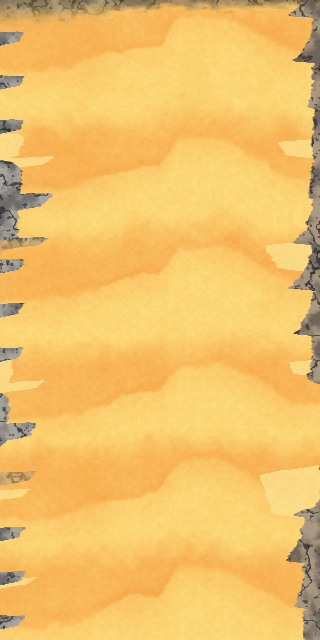
Write a WebGL 1 fragment shader that draws this background.

```glsl
precision highp float;
// Torn golden watercolour paper over cracked grey stone.
// Six repeated wash bands tint the paper; stroke profiles cut the ragged sides
// and value noise gives the grain, wavering edges and cracks.
uniform vec2 u_resolution;

const vec3 PAPER_LIGHT = vec3(0.988, 0.842, 0.465);
const vec3 PAPER_DARK  = vec3(0.970, 0.693, 0.325);
const vec3 PAPER_PALE  = vec3(0.985, 0.875, 0.550);
const vec3 STONE_LIGHT = vec3(0.66, 0.64, 0.61);
const vec3 STONE_DARK  = vec3(0.43, 0.42, 0.42);
const vec3 STONE_WARM  = vec3(1.02, 0.94, 0.84);
const vec3 CRACK       = vec3(0.16, 0.16, 0.17);
const float BAND_STEP  = 0.346;  // spacing of the wash bands
const float TOOTH_STEP = 0.142;  // spacing of the right-hand tears
const float EDGE       = 0.003;  // softness of torn edges

float hash(vec2 p) {
  return fract(sin(dot(p, vec2(127.1, 311.7))) * 43758.5453);
}

float noise(vec2 p) {
  vec2 i = floor(p), f = fract(p);
  f = f * f * (3.0 - 2.0 * f);
  return mix(mix(hash(i), hash(i + vec2(1, 0)), f.x),
             mix(hash(i + vec2(0, 1)), hash(i + vec2(1, 1)), f.x), f.y);
}

float fbm(vec2 p) {
  float sum = 0.0, amp = 0.5;
  for (int i = 0; i < 5; i++) {
    sum += amp * noise(p);
    p = p * 2.03 + 17.3;
    amp *= 0.5;
  }
  return sum;
}

// Reach of a dry brush stroke: long tip at the top, receding below.
float stroke(float y, float top, float bottom, float reach) {
  float u = (y - top) / (bottom - top);
  float inside = smoothstep(0.0, 0.22, u) * (1.0 - smoothstep(0.78, 1.0, u));
  return mix(-0.02, reach * (1.08 - 0.35 * u), inside);
}

float cover(float d) { return smoothstep(-EDGE, EDGE, d); }

// Amount of dark pigment, summed over the repeated bands.
float wash(vec2 p) {
  float total = 0.0;
  float soft = fbm(p * 7.0) - 0.48;
  float fine = fbm(p * 24.0 + 5.0) - 0.48;
  for (int i = 0; i < 6; i++) {
    float k = float(i);
    float anchor = 0.138 + BAND_STEP * k + 0.039 * sin(k * 0.6283)
                 + (k > 0.5 && k < 4.5 ? 0.0104 * (2.0 * mod(k, 2.0) - 1.0) : 0.0);
    float v = p.y - anchor + 0.055 * soft + 0.035 * fine;
    float arch = exp(-pow((p.x - 0.62) / 0.2, 2.0));
    float upper = -0.13 - 0.03 * arch;
    float lower = 0.085 * (1.0 - smoothstep(0.15, 0.48, p.x))
                - 0.085 * smoothstep(0.49, 0.57, p.x)
                + 0.12 * smoothstep(0.66, 0.94, p.x);
    float crisp = smoothstep(0.25, 0.36, p.x) * (1.0 - smoothstep(0.48, 0.56, p.x));
    float blur = mix(0.035, 0.008, crisp);
    float body = smoothstep(upper - 0.06, upper + 0.07, v);
    float fill = body * (1.0 - smoothstep(lower - blur, lower + blur, v));
    float stain = 0.32 * body * (1.0 - smoothstep(lower, lower + 0.12, v));
    float rim = 0.2 * exp(-pow((v - lower + 0.012) / 0.016, 2.0));
    total = max(total, max(0.85 * fill, stain) + rim * body);
  }
  return total + 0.55 * soft + 0.2 * fine;
}

// Reach of bare stone from the left side.
float leftStone(float y) {
  float r = -0.02;
  for (int g = 0; g < 3; g++) {
    float start = g == 0 ? 0.096 : (g == 1 ? 0.808 : 1.645);
    for (int i = 0; i < 3; i++) {
      float top = start + 0.138 * float(i);
      r = max(r, stroke(y, top, top + 0.05, 0.075));
    }
  }
  r = max(r, stroke(y, 0.47, 0.82, 0.068));
  r = max(r, stroke(y, 0.605, 0.67, 0.165));
  r = max(r, stroke(y, 0.748, 0.785, 0.155));
  r = max(r, stroke(y, 1.20, 1.42, 0.028));
  r = max(r, stroke(y, 1.32, 1.385, 0.115));
  return max(r, stroke(y, 1.475, 1.52, 0.11));
}

// Reach of bare stone from the right side: teeth growing downward.
float rightStone(float y) {
  float s = (y + 0.085) / TOOTH_STEP, f = fract(s);
  float tip = 0.065 + 0.047 * cos(floor(s) * 1.0472);
  float gap = smoothstep(1.19, 1.21, y) * (1.0 - smoothstep(1.58, 1.61, y));
  float base = 0.022 + 0.03 * smoothstep(1.58, 1.63, y);
  float grow = f * f * (1.0 - smoothstep(0.94, 1.0, f));
  return base + max(tip - base, 0.0) * grow - 0.04 * gap;
}

vec3 stone(vec2 p) {
  vec3 c = mix(STONE_DARK, STONE_LIGHT, smoothstep(0.25, 0.65, fbm(p * 22.0)));
  c *= mix(vec3(1.0), STONE_WARM, smoothstep(0.3, 0.7, p.x));
  float vein = abs(fbm(p * 11.0 + 3.0) - 0.48);
  float fleck = smoothstep(0.58, 0.75, fbm(p * 75.0));
  float crack = 1.0 - smoothstep(0.004, 0.028, vein);
  return mix(c, CRACK, clamp(0.75 * crack + 0.7 * fleck, 0.0, 0.9));
}

void main() {
  // Width is one unit, y runs downward from 0 to 2.
  vec2 uv = gl_FragCoord.xy / u_resolution;
  vec2 p = vec2(uv.x, 2.0 - 2.0 * uv.y);
  float rough = 0.028 * (fbm(vec2(p.x * 25.0, p.y * 75.0)) - 0.48);
  float y = p.y + 0.10 * p.x * (1.0 - smoothstep(0.1, 0.3, p.x)) + 0.2 * rough;

  // Paper with its washes and grain
  vec3 color = mix(PAPER_LIGHT, PAPER_DARK, clamp(wash(p), 0.0, 1.1));
  float grain = noise(p * 150.0) + noise(p * vec2(85.0, 95.0)) - 1.0;
  color += grain * vec3(0.012, 0.025, 0.03);

  // Pale strokes on both sides
  float paleLeft = max(stroke(y, 0.41, 0.51, 0.075), stroke(y, 0.495, 0.535, 0.165));
  paleLeft = max(paleLeft, max(stroke(y, 1.11, 1.22, 0.04), stroke(y, 1.195, 1.23, 0.14)));
  paleLeft = max(paleLeft, max(stroke(y, 1.53, 1.565, 0.09), stroke(y, 1.81, 1.84, 0.11)));
  float paleRight = max(stroke(p.y, 0.43, 0.50, 0.13), stroke(p.y, 0.745, 0.86, 0.17));
  paleRight = max(paleRight, max(stroke(p.y, 1.12, 1.18, 0.10), stroke(p.y, 1.445, 1.64, 0.19)));
  float pale = max(cover(paleLeft + rough - p.x), cover(paleRight + rough - 1.0 + p.x));
  color = mix(color, PAPER_PALE + 0.5 * grain * vec3(0.02, 0.03, 0.04), 0.85 * pale);

  // Bare stone at the sides, partly tinted where the paint is thin
  vec3 rock = stone(p);
  float thin = smoothstep(0.74, 0.76, p.y) * (1.0 - smoothstep(0.795, 0.81, p.y))
             + smoothstep(1.46, 1.475, p.y) * (1.0 - smoothstep(1.52, 1.54, p.y));
  float left = cover(leftStone(y) + rough - p.x) * (1.0 - 0.55 * thin);
  float right = cover(rightStone(p.y) + rough - 1.0 + p.x);
  color = mix(color, rock, max(left, right));

  // Grimy stone fading in along the top
  float depth = mix(0.095, 0.035, smoothstep(0.1, 0.55, p.x)) + 2.0 * rough;
  float grime = 1.0 - smoothstep(0.0, max(depth, 0.01), p.y);
  color = mix(color, rock * vec3(0.95, 0.90, 0.78), 0.85 * grime);
  gl_FragColor = vec4(clamp(color, 0.0, 1.0), 1.0);
}
```
